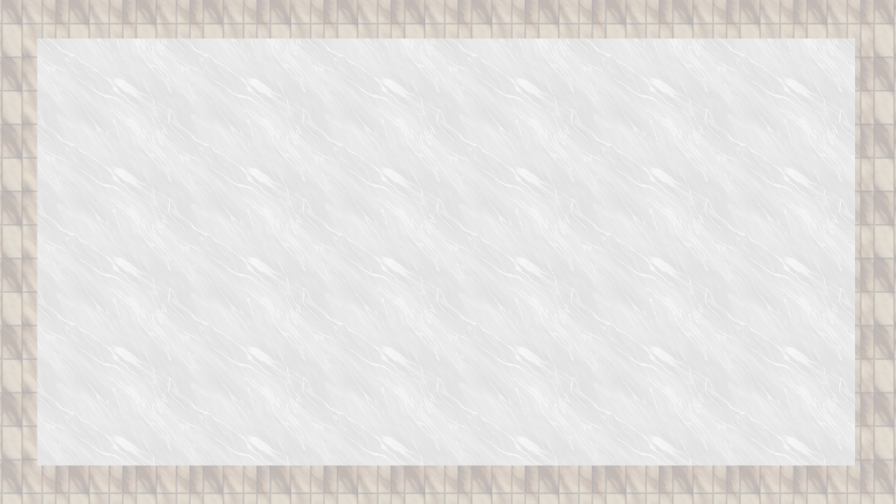
Give the GLSL for this background, as a Shadertoy shader.

```glsl
// A pale marble panel inside a frame of small beige stones.
// Periodic value noise makes both tiles repeat without a break; sheared ridges
// of that noise draw the white veins, and seam distances divide the stones.

const vec2 PANEL_MIN = vec2(0.0741, 0.0764);
const vec2 PANEL_MARGIN = vec2(0.081, 0.0764);
const vec2 MARBLE_TILE = vec2(0.2662, 0.1775);
const float STONE_TILE = 0.1331;
const vec2 STONE_ORIGIN = vec2(0.044, 0.047);

const vec3 STONE_DARK = vec3(0.71, 0.69, 0.69);
const vec3 STONE_MID = vec3(0.825, 0.785, 0.755);
const vec3 STONE_LIGHT = vec3(0.89, 0.865, 0.82);

float hash(vec2 p) {
    vec3 q = fract(vec3(p.xyx) * 0.1031);
    q += dot(q, q.yzx + 33.33);
    return fract((q.x + q.y) * q.z);
}

// Value noise that repeats after a whole number of cells
float tileNoise(vec2 p, vec2 period, float seed) {
    vec2 cell = floor(p);
    vec2 f = fract(p);
    f = f * f * (3.0 - 2.0 * f);
    vec2 a = mod(cell, period) + seed;
    vec2 b = mod(cell + 1.0, period) + seed;
    return mix(mix(hash(a), hash(vec2(b.x, a.y)), f.x),
               mix(hash(vec2(a.x, b.y)), hash(b), f.x), f.y);
}

// Layered noise over a unit tile
float tileFbm(vec2 t, vec2 cells, float seed) {
    float sum = 0.0;
    float weight = 0.53;
    for (int i = 0; i < 4; i++) {
        sum += weight * tileNoise(t * cells, cells, seed + float(i) * 19.0);
        cells *= 2.0;
        weight *= 0.5;
    }
    return sum;
}

// Thin ridge where the noise crosses its middle level
float vein(vec2 t, vec2 cells, float width, float seed) {
    return 1.0 - smoothstep(0.0, width, abs(tileFbm(t, cells, seed) - 0.5));
}

// Shift rows by whole tiles so that streaks lean yet still repeat
vec2 shear(vec2 t, float turns) {
    return vec2(t.x, t.y + turns * t.x);
}

vec3 marble(vec2 p) {
    vec2 t = p / MARBLE_TILE;
    t += 0.07 * (vec2(tileFbm(t, vec2(4.0), 7.0), tileFbm(t, vec2(4.0), 51.0)) - 0.5);
    vec2 gentle = shear(t, 1.0);
    vec2 steep = shear(t, 2.0);

    float cloud = tileFbm(gentle, vec2(3.0, 5.0), 11.0);
    float grain = tileNoise(steep * vec2(14.0, 30.0), vec2(14.0, 30.0), 23.0);
    float patches = smoothstep(0.3, 0.65, tileNoise(t * 4.0, vec2(4.0), 37.0));

    float shade = 0.905 + 0.07 * (cloud - 0.5) + 0.022 * (grain - 0.5);
    float veins = vein(gentle, vec2(2.0, 4.0), 0.035, 83.0) * (0.35 + 0.65 * patches);
    veins = max(veins, 0.75 * vein(steep, vec2(3.0, 4.0), 0.03, 131.0) * (1.0 - 0.6 * patches));
    return vec3(mix(shade, 0.975, 0.85 * veins));
}

// Returns the stone index along one axis and the distance to its nearest seam
vec2 stoneAxis(float x, vec4 seams) {
    vec4 offset = abs(fract(x - seams + 0.5) - 0.5);
    float nearest = min(min(offset.x, offset.y), min(offset.z, offset.w));
    return vec2(dot(step(seams, vec4(fract(x))), vec4(1.0)), nearest);
}

vec3 stones(vec2 p, float pixel) {
    vec2 t = (vec2(p.x, 1.0 - p.y) - STONE_ORIGIN) / STONE_TILE;
    vec2 column = stoneAxis(t.x, vec4(0.0, 0.3, 0.5, 0.7));
    vec2 row = stoneAxis(t.y, vec4(0.0, 0.0, 0.5, 0.5));
    float tone = hash(vec2(column.x, row.x) + 5.0);

    // Mottled face with slanted streaks, lighter or darker by stone
    float mottle = tileFbm(shear(t, -1.0), vec2(4.0, 5.0), 61.0 + 9.0 * column.x);
    float value = 0.5 + 0.55 * (tone - 0.5) + 1.5 * (mottle - 0.5);
    vec3 color = mix(STONE_MID, STONE_LIGHT, smoothstep(0.2, 0.85, value));
    color = mix(color, STONE_DARK, 0.6 * smoothstep(0.38, 0.05, value));
    color += 0.02 * (tileNoise(t * 7.0, vec2(7.0), 17.0) - 0.5) * vec3(1.0, 0.0, -1.0);

    float seamWidth = 0.012 + pixel / STONE_TILE;
    float seam = 1.0 - smoothstep(0.0, seamWidth, min(column.y, row.y));
    return mix(color, STONE_DARK, 0.55 * seam);
}

float boxDistance(vec2 p, vec2 low, vec2 high) {
    vec2 d = max(low - p, p - high);
    return length(max(d, 0.0)) + min(max(d.x, d.y), 0.0);
}

void mainImage(out vec4 fragColor, in vec2 fragCoord) {
    float pixel = 1.0 / iResolution.y;
    vec2 p = fragCoord * pixel;
    vec2 canvas = iResolution.xy * pixel;

    float edge = boxDistance(p, PANEL_MIN, canvas - PANEL_MARGIN);
    float inside = 1.0 - smoothstep(-0.5 * pixel, 0.5 * pixel, edge);
    fragColor = vec4(mix(stones(p, pixel), marble(p), inside), 1.0);
}
```
